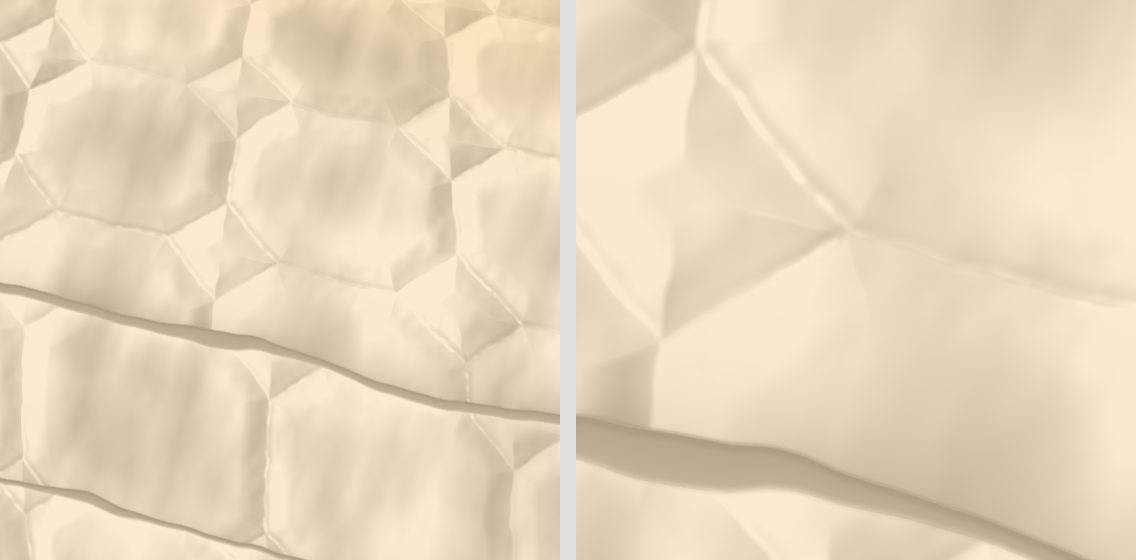
Left, the full canvas; right, a detail of the centre.
Write a WebGL 2 fragment shader that draws this texture.

```glsl
#version 300 es
precision highp float;
// Cream quilted cloth: stitched octagons and small diamonds, crossed by two slanting folds.
uniform vec2 u_resolution;
out vec4 fragColor;

const vec3 SHADOW = vec3(0.71, 0.65, 0.55);
const vec3 LIGHT = vec3(0.985, 0.92, 0.825);
const vec3 WARM_TINT = vec3(1.0, 0.972, 0.89);

// One piece of quilting: perspective frame (across, up, origin), repeat size, diamond half size.
struct Panel { mat3 frame; vec2 size; vec2 diamond; };

float hash(vec2 p) {
    return fract(sin(dot(p, vec2(127.1, 311.7))) * 43758.5453);
}

float noise(vec2 p) {
    vec2 i = floor(p), f = fract(p);
    f = f * f * f * (f * (f * 6.0 - 15.0) + 10.0);
    return mix(mix(hash(i), hash(i + vec2(1, 0)), f.x),
               mix(hash(i + vec2(0, 1)), hash(i + vec2(1, 1)), f.x), f.y);
}

float fbm(vec2 p) {
    float sum = 0.0, amp = 0.5;
    for (int i = 0; i < 3; i++) {
        sum += amp * noise(p);
        p = mat2(1.6, 1.2, -1.2, 1.6) * p + 17.3;
        amp *= 0.5;
    }
    return sum;
}

vec2 jitter(vec2 p, float scale) {
    return vec2(noise(p * scale), noise(p * scale + 40.0)) - 0.5;
}

float segment(vec2 p, vec2 a, vec2 b) {
    vec2 d = b - a;
    return length(p - a - d * clamp(dot(p - a, d) / dot(d, d), 0.0, 1.0));
}

float bump(float x, float centre, float width) {
    float t = (x - centre) / width;
    return exp(-t * t);
}

// Distance to the nearest seam of the octagon and diamond lattice.
float seamDistance(vec2 p, Panel q) {
    p += 0.011 * jitter(p, 12.0) + 0.004 * jitter(p, 45.0);
    vec3 flatPoint = inverse(q.frame) * vec3(p, 1.0);
    vec2 cell = flatPoint.xy / flatPoint.z;
    vec2 size = q.size * flatPoint.z;
    vec2 a = abs(cell - round(cell)) * size;
    vec2 right = vec2(q.diamond.x * size.x, 0.0);
    vec2 top = vec2(0.0, q.diamond.y * size.y);
    float d = segment(a, right, top);
    d = min(d, segment(a, right, vec2(size.x * 0.5, 0.0)));
    return min(d, segment(a, top, vec2(0.0, size.y * 0.5)));
}

// Padding that puffs up away from the seams, with broad slanted creases.
float height(vec2 p, Panel q) {
    float puff = smoothstep(-0.012, 0.052, seamDistance(p, q));
    vec2 crease = vec2((p.x - 0.28 * p.y) * 10.0, p.y * 3.6);
    float folds = noise(crease + 3.0) + 0.35 * noise(crease * 2.1 + 8.0);
    return 0.024 * puff + 0.058 * puff * folds + 0.012 * fbm(p * 14.0);
}

float panelShade(vec2 p, Panel q) {
    const float e = 0.004;
    float h = height(p, q);
    vec2 slope = vec2(height(p + vec2(e, 0), q) - h, height(p + vec2(0, e), q) - h) / e;
    float d = seamDistance(p, q);
    float shade = 0.80 + 0.22 * dot(slope, vec2(0.85, -0.4));
    shade += 1.0 * (fbm(p * vec2(5.5, 4.0) + 9.0) - 0.45);
    shade -= 0.14 * smoothstep(0.05, 0.13, d);
    // Sparse pale thread beads beside a soft groove.
    float bead = smoothstep(0.3, 0.8, noise(p * 85.0));
    float worn = smoothstep(0.3, 0.65, noise(p * 9.0 + 5.0));
    float groove = seamDistance(p - vec2(0.003, 0.005), q);
    shade -= (0.05 + 0.15 * worn) * (1.0 - smoothstep(0.0, 0.010, groove));
    shade += (0.05 + 0.24 * bead * worn) * (1.0 - smoothstep(0.0, 0.006, d));
    return min(shade, 1.0);
}

// Shadow gap under a fold; above is the height over its upper lip.
float foldShade(float shade, float above, float thickness) {
    shade -= 0.26 * exp(-max(above, 0.0) / 0.028) * step(0.0, above);
    float below = -above - thickness;
    shade += 0.20 * exp(-max(below, 0.0) / 0.018) * step(0.0, below);
    float gap = smoothstep(-0.002, 0.002, -above) * (1.0 - smoothstep(-0.005, 0.003, below));
    float lip = 1.0 - smoothstep(0.0, 0.006, abs(above + 0.002));
    float depth = clamp(-above / thickness, 0.0, 1.0);
    return mix(min(shade, 1.0), mix(-0.02, 0.18, depth), gap) - 0.12 * lip;
}

void main() {
    vec2 p = gl_FragCoord.xy / u_resolution;
    float ripple = 0.005 * (noise(vec2(p.x * 24.0, 3.0)) - 0.5);

    // Lips and thicknesses of the two folds.
    float sway = 0.014 * sin(10.47 * (p.x - 0.6)) * smoothstep(0.1, 0.4, p.x);
    float upperAbove = p.y - (0.498 - 0.25 * p.x - sway + ripple);
    float upperGap = 0.019 + 0.013 * bump(p.x, 0.39, 0.08) - 0.005 * bump(p.x, 0.58, 0.08);
    float lowerAbove = p.y - (0.149 - 0.27 * p.x + 0.016 * bump(p.x, 0.15, 0.06) + ripple);
    float lowerGap = 0.010 + 0.012 * bump(p.x, 0.17, 0.07);

    // The gaps hide the change from one panel to the next.
    Panel panel = Panel(mat3(0.393, -0.1185, -0.04, 0.0876, 0.3855, 0.127, 0.397, 0.551, 1.0),
                        vec2(0.41, 0.31), vec2(0.25, 0.28));
    if (upperAbove < -0.5 * upperGap)
        panel = Panel(mat3(0.437, -0.13, 0.0, 0.01, 0.42, 0.0, 0.484, 0.378, 1.0),
                      vec2(0.456, 0.42), vec2(0.22, 0.21));
    if (lowerAbove < -0.5 * lowerGap)
        panel = Panel(mat3(0.40, -0.12, 0.0, -0.03, 0.42, 0.0, 0.04, 0.167, 1.0),
                      vec2(0.42, 0.42), vec2(0.24, 0.21));

    float shade = panelShade(p, panel);
    shade = foldShade(shade, upperAbove, upperGap);
    shade = foldShade(shade, lowerAbove, lowerGap);

    // Warm glow growing toward the top right.
    float warmth = smoothstep(0.8, 1.35, p.y + 0.3 * p.x);
    vec3 color = mix(SHADOW, LIGHT, clamp(shade, -0.25, 1.0));
    fragColor = vec4(color * mix(vec3(1.0), WARM_TINT, warmth), 1.0);
}
```
